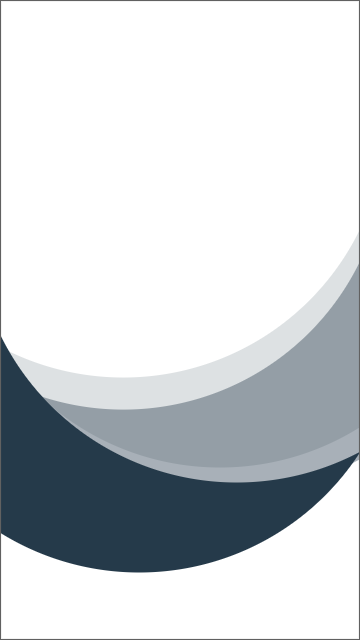
This background is drawn by a Shadertoy shader. Its source:

```glsl
// Overlapping navy and grey crescents sweeping across a thinly framed white page.

const float RADIUS = 0.7306;  // shared by every arc, in canvas widths

const vec3 PAPER = vec3(1.0);
const vec3 MIST  = vec3(0.867, 0.882, 0.890);
const vec3 SLATE = vec3(0.580, 0.620, 0.651);
const vec3 HAZE  = vec3(0.659, 0.690, 0.722);
const vec3 NAVY  = vec3(0.147, 0.229, 0.290);
const vec3 FRAME = vec3(0.380);

// Soft coverage of the region where dist is positive
float cover(float dist, float pixel) {
    return clamp(dist / pixel + 0.5, 0.0, 1.0);
}

// Region beneath the lower half of a circle
float below(vec2 p, vec2 center, float pixel) {
    float dist = p.y < center.y ? length(p - center) - RADIUS : -1.0;
    return cover(dist, pixel);
}

// Distance inward from the nearest canvas edge
float edgeDistance(vec2 p, vec2 size) {
    vec2 d = min(p, size - p);
    return min(d.x, d.y);
}

void mainImage(out vec4 fragColor, in vec2 fragCoord) {
    float pixel = 1.0 / iResolution.x;
    vec2 size = iResolution.xy * pixel;
    vec2 p = fragCoord * pixel;

    // Pale and grey bands, from the top down
    vec3 color = PAPER;
    color = mix(color, MIST,  below(p, vec2(0.3426, 1.4597), pixel));
    color = mix(color, SLATE, below(p, vec2(0.3426, 1.3706), pixel));
    color = mix(color, HAZE,  below(p, vec2(0.6111, 1.2097), pixel));
    color = mix(color, PAPER, below(p, vec2(0.6574, 1.1473), pixel));

    // Navy crescent between two arcs
    float crescent = below(p, vec2(0.6574, 1.1681), pixel)
                   * (1.0 - below(p, vec2(0.3866, 0.9181), pixel));
    color = mix(color, NAVY, crescent);

    // Thin outline of the page
    float outline = cover(0.003 - edgeDistance(p, size), pixel);
    color = mix(color, FRAME, outline);

    fragColor = vec4(color, 1.0);
}
```
